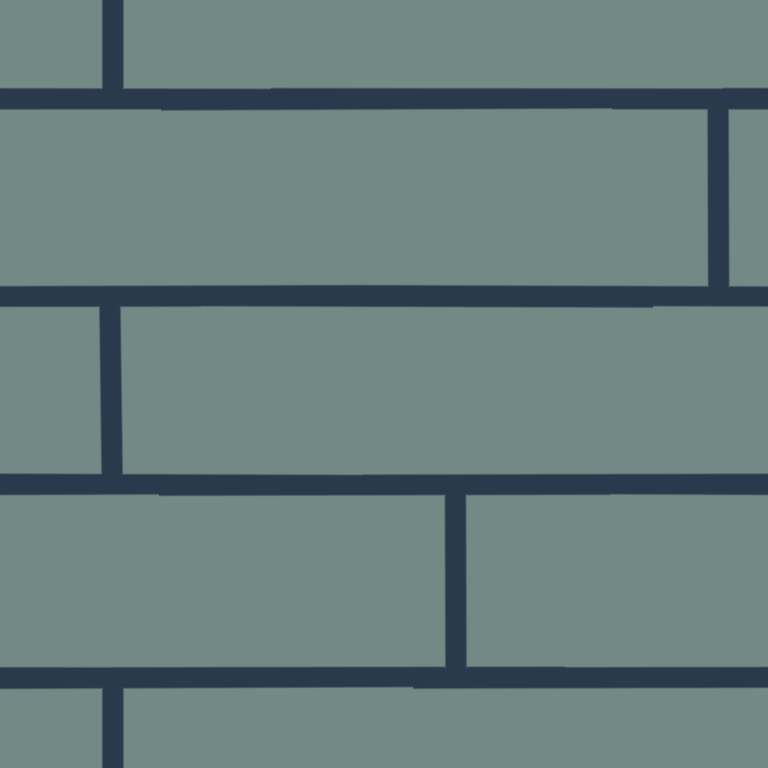
Reproduce this pattern procedurally as a Shadertoy shader.

```glsl
// Long grey-green bricks, four courses to the canvas, parted by dark blue joints.
// Each pixel finds its nearest bed joint and upright joint; uneven course heights,
// a leaning upright and stepped joint edges give the hand-laid variation.

#define BRICK_COLOR vec3(0.450, 0.537, 0.520)
#define JOINT_COLOR vec3(0.163, 0.222, 0.297)
#define COURSES 4.0          // courses per canvas height
#define BRICK_LENGTH 1.0     // distance between uprights in a course
#define FIRST_BED 0.1178     // height of the lowest bed joint
#define HALF_JOINT 0.0137    // half the joint width
#define BED_DRIFT 0.0044     // unevenness of the course heights
#define LEAN 0.0033          // sideways lean of the uprights
#define EDGE_WEAR 0.0026     // size of the steps along bed edges
#define EDGE_SEGMENTS 1.7    // worn segments per canvas width
#define SOFTNESS 0.0018      // half width of the edge blend

float hash(vec2 p) {
    return fract(sin(dot(p, vec2(127.1, 311.7))) * 43758.5);
}

// Height of a bed joint, with a fixed irregular drift per course
float bedHeight(float bed) {
    return FIRST_BED + bed / COURSES + BED_DRIFT * sin(2.8916 * bed * bed);
}

// Random gradients left unblended, so segments tilt and meet in small steps
float edgeWear(float x, float edge) {
    float s = x * EDGE_SEGMENTS + hash(vec2(edge, 3.0));
    float slope = 2.0 * hash(vec2(floor(s), edge)) - 1.0;
    return EDGE_WEAR * slope * (fract(s) - 0.5);
}

// Position of the upright: even courses align, odd ones shift steadily
float uprightPosition(float course, float rise) {
    float x = mod(course, 2.0) < 0.5 ? 0.147 : 0.423 + 0.171 * course;
    float bend = pow(abs(sin(course * 0.7854)), 4.0);
    return x - LEAN * bend * (rise + 0.25);
}

void mainImage(out vec4 fragColor, in vec2 fragCoord) {
    vec2 p = fragCoord / iResolution.y;

    // Nearest bed joint and the course that holds this point
    float bed = round((p.y - FIRST_BED) * COURSES);
    float above = p.y - bedHeight(bed);
    float side = step(0.0, above);
    float course = bed + side;

    // Signed distances to the two joints, negative inside
    float bedDist = abs(above) - HALF_JOINT - edgeWear(p.x, 2.0 * bed + side);
    float rise = (p.y - bedHeight(course - 1.0)) * COURSES;
    float across = p.x - uprightPosition(course, rise);
    across -= BRICK_LENGTH * round(across / BRICK_LENGTH);
    float uprightDist = abs(across) - HALF_JOINT;

    // Soft blend from joint to brick
    float soft = max(SOFTNESS, 0.75 / iResolution.y);
    float brick = smoothstep(-soft, soft, min(bedDist, uprightDist));
    fragColor = vec4(mix(JOINT_COLOR, BRICK_COLOR, brick), 1.0);
}
```
